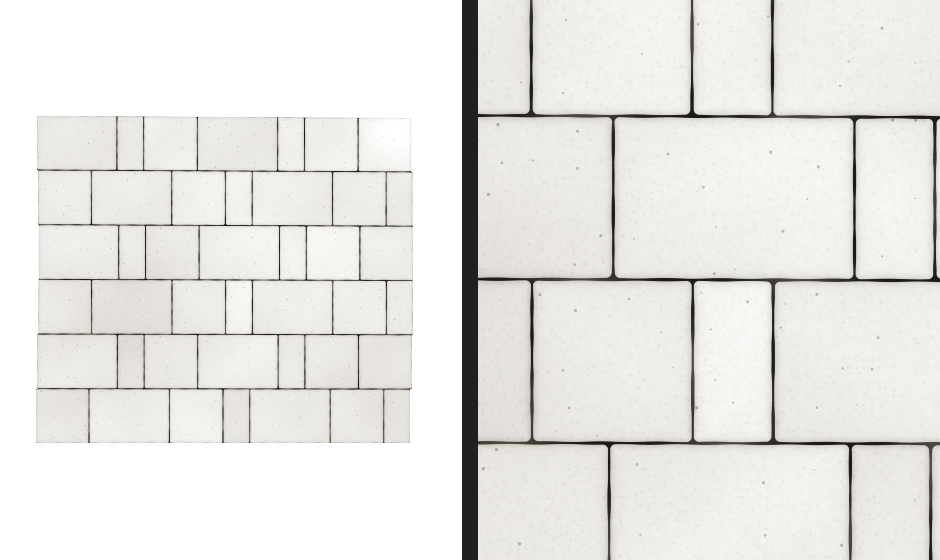
Left, the full canvas; right, a detail of the centre.
Write a Shadertoy shader that draws this pattern.

```glsl
// A panel of six courses of pale concrete pavers on a white ground.
// Each course repeats stones 3, 1 and 2 modules wide, mirrored on alternate courses;
// rounded boxes cut the dark joints, cellular specks give pits and grain.

const float COURSE = 2.0425;   // course height, in modules
const float PANEL = 14.0;      // panel width, in modules

float hash(vec2 p) {
    p = fract(p * vec2(0.1031, 0.1137));
    p += dot(p, p.yx + 33.33);
    return fract((p.x + p.y) * p.x * 97.3);
}

float boxDistance(vec2 p, vec2 halfSize, float radius) {
    vec2 q = abs(p) - halfSize + radius;
    return length(max(q, 0.0)) + min(max(q.x, q.y), 0.0) - radius;
}

float cover(float d, float px) {
    return 1.0 - smoothstep(-0.6 * px, 0.6 * px, d);
}

// Soft round patch of light or shade
float patchAt(vec2 p, vec2 center, float falloff) {
    vec2 d = p - center;
    return exp(-falloff * dot(d, d));
}

// One randomly sized dot in a share of the cells
float specks(vec2 p, float share, float size, float px) {
    vec2 cell = floor(p);
    vec2 dotAt = 0.2 + 0.6 * vec2(hash(cell + 17.0), hash(cell + 71.0));
    float radius = size * (0.4 + 0.6 * hash(cell + 43.0));
    return step(hash(cell + 5.0), share) * cover(length(p - cell - dotAt) - radius, px);
}

// Left and right ends of the stone at x
vec2 stoneSpan(float x, bool mirrored) {
    if (mirrored && x < 2.0) return vec2(0, 2);   // whole stone closes the end
    float q = mirrored ? 5.0 - x : x;
    float start = 6.0 * floor(q / 6.0);
    float m = q - start;
    vec2 span = start + (m < 3.0 ? vec2(0, 3) : m < 4.0 ? vec2(3, 4) : vec2(4, 6));
    if (mirrored) span = 5.0 - span.yx;
    return clamp(span, 0.0, PANEL);
}

void mainImage(out vec4 fragColor, in vec2 fragCoord) {
    float px = 20.92 / iResolution.y;
    vec2 uv = fract(fragCoord / iResolution.xy);   // wraps beyond the canvas
    vec2 p = uv * vec2(17.24, 20.92) - vec2(1.321, 4.357);

    // Courses tilt and slide a little as laid by hand
    p.y *= 1.0 + 0.0005 * p.x;
    float row = clamp(floor(p.y / COURSE), 0.0, 5.0);
    p.x -= 0.109 * sin(row * 0.55);

    // Stone under this point
    vec2 span = stoneSpan(clamp(p.x, 0.01, PANEL - 0.01), mod(row, 2.0) < 0.5);
    vec2 middle = vec2(0.5 * (span.x + span.y), (row + 0.5) * COURSE);
    vec2 halfSize = 0.5 * vec2(span.y - span.x, COURSE);
    float waver = 0.004 * sin(p.x * 9.0 + 2.0 * sin(p.y * 7.0));
    float stone = boxDistance(p - middle, halfSize - 0.017 - waver, 0.065);
    vec2 panelHalf = 0.5 * vec2(PANEL, 6.0 * COURSE);
    float panel = boxDistance(p - panelHalf, panelHalf - 0.024, 0.03);

    // Tone: per stone, broad patches of light and shade, gentle clouding
    float id = hash(vec2(span.x + 3.0, row * 7.0 + 11.0));
    float tone = 0.45 + 0.36 * id;
    tone += 0.28 * patchAt(p, vec2(8.5, 7.0), 0.08);
    tone += 0.7 * patchAt(p, vec2(13.8, 11.8), 0.45);
    tone -= 0.35 * patchAt(p, vec2(3.0, 4.6), 0.12);
    tone -= 0.35 * patchAt(p, vec2(13.0, 0.8), 0.2);
    tone += 0.07 * sin(p.x * 1.3 + 1.7 * sin(p.y * 0.9) + id * 6.0);
    tone += 0.05 * sin(p.y * 2.7 + sin(p.x * 2.1));
    vec3 face = mix(vec3(0.872, 0.86, 0.838), vec3(0.968, 0.963, 0.953), tone);

    // Fine grain, sparse small pits and shaded arrises
    face += 0.016 * (hash(floor(p * 19.0) + 101.0) - 0.5);
    face -= 0.03 * specks(p * 11.0 + 50.0, 0.4, 0.24, px * 11.0);
    face -= 0.22 * specks(p * 2.3 + 30.0, 0.3, 0.048, px * 2.3);
    face -= vec3(0.12, 0.125, 0.135) * exp(-abs(stone) * 28.0);
    face -= 0.012 * exp(-abs(stone) * 6.0);

    // Joint darkness varies along its length
    float wear = 0.5 + 0.5 * sin(p.x * 2.3 + 3.0 * sin(p.y * 1.1));
    vec3 joint = mix(vec3(0.11, 0.105, 0.09), vec3(0.29, 0.28, 0.25), wear * wear);
    vec3 paving = mix(joint, face, cover(stone, px));

    vec3 color = mix(vec3(1.0), paving, cover(panel, px));
    fragColor = vec4(clamp(color, 0.0, 1.0), 1.0);
}
```
